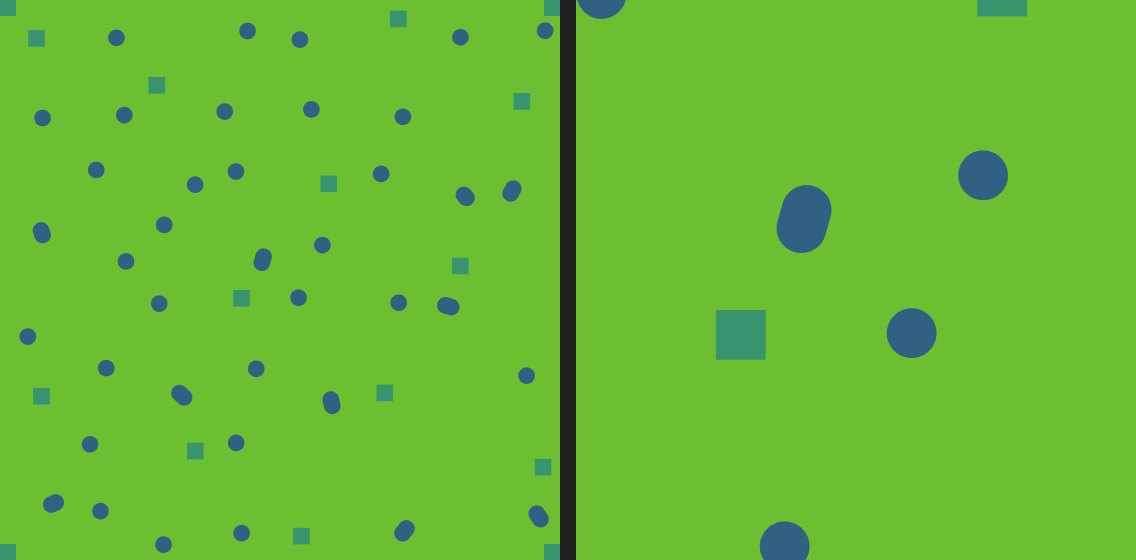
Left: the whole. Right: its middle third, enlarged.
Give the GLSL for this pattern, as a WebGL 1 fragment shader.

```glsl
precision highp float;
// Scattered blue dots and teal squares on a flat green ground.
// A jittered grid gives each cell at most one mark: a dot, a short pill
// (two merged dots) or a square. Four more squares sit in the corners.

uniform vec2 u_resolution;

const vec3 GREEN = vec3(0.42, 0.75, 0.19);
const vec3 BLUE = vec3(0.19, 0.38, 0.51);
const vec3 TEAL = vec3(0.22, 0.58, 0.43);

const float CELLS = 8.0;          // cells along each side
const float RADIUS = 0.0148;      // dot radius and half side of a square
const float JITTER = 0.039;       // keeps every mark inside its cell
const float PILL_REACH = 0.007;   // largest half length of a pill's spine
const float CORNER_SIDE = 0.0286;
const float FAR = 1.0;

float hash(vec2 cell, float seed) {
  return fract(sin(dot(cell, vec2(127.1, 311.7)) + seed * 74.7) * 4375.85);
}

float boxDistance(vec2 p, vec2 halfSize) {
  vec2 d = abs(p) - halfSize;
  return max(d.x, d.y);
}

// Distance to a pill whose spine runs from -spine to +spine.
float pillDistance(vec2 p, vec2 spine, float radius) {
  float along = clamp(dot(p, spine) / max(dot(spine, spine), 1e-8), -1.0, 1.0);
  return length(p - spine * along) - radius;
}

// A slanted lattice spreads the squares evenly; a few are dropped.
bool isSquareCell(vec2 cell) {
  float lattice = mod(cell.x + 2.0 * cell.y + 1.0, 5.0);
  return lattice < 0.5 && hash(cell, 1.0) > 0.14;
}

float dotDistance(vec2 p, vec2 cell) {
  if (hash(cell, 2.0) < 0.16) return FAR;
  float angle = 6.2832 * hash(cell, 3.0);
  float isPill = step(hash(cell, 4.0), 0.18);
  float reach = isPill * PILL_REACH * mix(0.3, 1.0, hash(cell, 5.0));
  return pillDistance(p, reach * vec2(cos(angle), sin(angle)), RADIUS);
}

float cornerDistance(vec2 uv) {
  vec2 inset = 0.5 - abs(uv - 0.5);
  return max(inset.x, inset.y) - CORNER_SIDE;
}

float coverage(float dist, float pixel) {
  return clamp(0.5 - dist / pixel, 0.0, 1.0);
}

void main() {
  vec2 uv = gl_FragCoord.xy / u_resolution;
  float pixel = 1.0 / min(u_resolution.x, u_resolution.y);

  // Position relative to the jittered mark of this cell
  vec2 cell = floor(uv * CELLS);
  vec2 jitter = vec2(hash(cell, 6.0), hash(cell, 7.0)) * 2.0 - 1.0;
  vec2 p = uv - (cell + 0.5) / CELLS - jitter * JITTER;

  float dots = FAR;
  float squares = cornerDistance(uv);
  if (isSquareCell(cell)) {
    squares = min(squares, boxDistance(p, vec2(RADIUS)));
  } else {
    dots = dotDistance(p, cell);
  }

  vec3 color = mix(GREEN, BLUE, coverage(dots, pixel));
  color = mix(color, TEAL, coverage(squares, pixel));
  gl_FragColor = vec4(color, 1.0);
}
```
